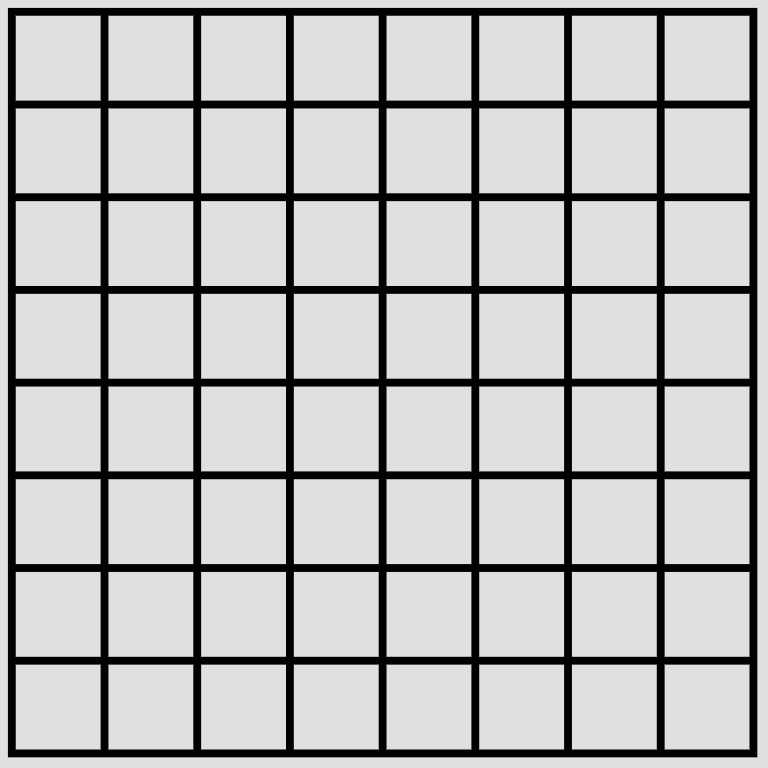
Give the GLSL for this pattern, as a Shadertoy shader.

```glsl
// Square grid of eight by eight pale cells ruled with heavy black lines.

const float CELLS = 8.0;
const float PITCH = 0.1207;
const float LINE_WIDTH = 0.0102;
const vec2 GRID_CENTER = vec2(0.4982, 0.5018);
const vec3 PAPER = vec3(0.88);
const vec3 INK = vec3(0.005);

// Signed distance to an axis-aligned square.
float squareDistance(vec2 p, float halfSize) {
    vec2 d = abs(p) - halfSize;
    return length(max(d, 0.0)) + min(max(d.x, d.y), 0.0);
}

// Signed distance to the nearest ruled line, in either direction.
float ruledDistance(vec2 p, float pitch, float width) {
    vec2 toLine = abs(fract(p / pitch + 0.5) - 0.5) * pitch;
    return min(toLine.x, toLine.y) - 0.5 * width;
}

// Ruled lines cut off at the outer edge of the frame.
float gridDistance(vec2 p, float cells, float pitch, float width) {
    float frame = squareDistance(p, 0.5 * (cells * pitch + width));
    vec2 fromCorner = p + 0.5 * cells * pitch;
    return max(ruledDistance(fromCorner, pitch, width), frame);
}

// Coverage of a shape, smoothed over one pixel.
float coverage(float dist, float pixel) {
    return clamp(0.5 - dist / pixel, 0.0, 1.0);
}

void mainImage(out vec4 fragColor, in vec2 fragCoord) {
    float side = min(iResolution.x, iResolution.y);
    vec2 uv = (fragCoord - 0.5 * iResolution.xy) / side + 0.5;

    float grid = gridDistance(uv - GRID_CENTER, CELLS, PITCH, LINE_WIDTH);
    vec3 color = mix(PAPER, INK, coverage(grid, 1.0 / side));
    fragColor = vec4(color, 1.0);
}
```
